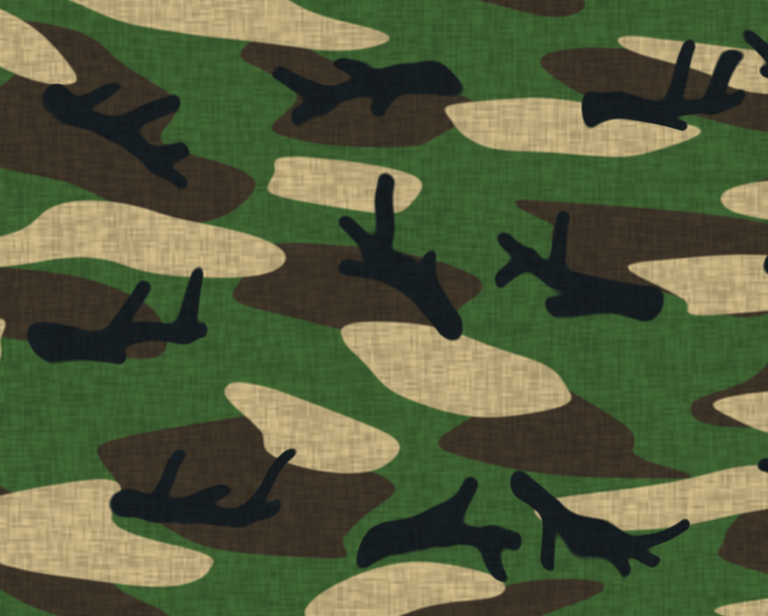
Give the GLSL for this pattern, as a WebGL 1 fragment shader.

```glsl
precision highp float;

uniform vec2 u_resolution;

float hash(vec2 p) {
  return fract(sin(dot(p, vec2(127.1, 311.7))) * 43758.5453);
}

float noise(vec2 p) {
  vec2 i = floor(p), f = fract(p);
  f = f * f * (3.0 - 2.0 * f);
  return mix(mix(hash(i), hash(i + vec2(1.0, 0.0)), f.x),
             mix(hash(i + vec2(0.0, 1.0)), hash(i + 1.0), f.x), f.y);
}

float smoothMin(float a, float b, float k) {
  float h = clamp(0.5 + 0.5 * (b - a) / k, 0.0, 1.0);
  return mix(b, a, h) - k * h * (1.0 - h);
}

// Capsule whose radius runs from ra to rb
float taperedLimb(vec2 p, vec2 a, vec2 b, float ra, float rb) {
  vec2 ab = b - a;
  float h = clamp(dot(p - a, ab) / dot(ab, ab), 0.0, 1.0);
  return length(p - a - ab * h) - mix(ra, rb, h);
}

// Two crossed waves, bent by broad drift and drawn out into sideways fingers
float patchField(vec2 p, vec2 waveA, vec2 waveB, float seed) {
  vec2 s = p + seed;
  p.y += 0.22 * p.x * p.y;
  p += 0.18 * (vec2(noise(s * vec2(2.0, 3.0)), noise(s * vec2(2.0, 3.0) + 40.0)) - 0.5);
  p.x += 0.32 * (noise(s * vec2(2.5, 14.0) + 9.0) - 0.5);
  p.y += 0.05 * (noise(s * vec2(5.0, 6.0) + 70.0) - 0.5);
  return sin(dot(p, waveA) + seed) + sin(dot(p, waveB) + seed * 1.7);
}

// Coverage of the field above a level, with an edge of constant width
float patchMask(vec2 p, vec2 waveA, vec2 waveB, float seed, float level) {
  vec2 e = vec2(0.001, 0.0);
  float f = patchField(p, waveA, waveB, seed);
  vec2 slope = vec2(patchField(p + e.xy, waveA, waveB, seed) - f,
                    patchField(p + e.yx, waveA, waveB, seed) - f) / e.x;
  return smoothstep(-0.003, 0.003, (f - level) / (length(slope) + 0.5));
}

// Bent branches with swept fingers, one in each jittered cell
float branchDistance(vec2 p) {
  vec2 cellSize = vec2(0.42, 0.33);
  p += 0.035 * (vec2(noise(p * 13.0), noise(p * 13.0 + 50.0)) - 0.5);
  vec2 home = floor(p / cellSize);
  float d = 1.0;
  for (int j = -1; j <= 1; j++) {
    for (int i = -1; i <= 1; i++) {
      vec2 id = home + vec2(float(i), float(j));
      vec2 jitter = vec2(hash(id + 3.1), hash(id + 8.7));
      vec2 q = p - (id + 0.2 + 0.6 * jitter) * cellSize;
      float angle = 1.3 * (hash(id + 15.3) - 0.6);
      float c = cos(angle), s = sin(angle);
      q = vec2(c * q.x + s * q.y, c * q.y - s * q.x);
      q.x *= hash(id + 21.9) < 0.5 ? -1.0 : 1.0;
      q.y += 5.0 * (hash(id + 27.4) - 0.5) * q.x * q.x;

      float branch = taperedLimb(q, vec2(-0.12, 0.0), vec2(0.12, 0.0), 0.025, 0.012);
      for (int k = 0; k < 3; k++) {
        vec2 key = id + float(k) * 5.3;
        vec2 root = vec2(-0.09 + 0.075 * float(k) + 0.03 * hash(key + 31.0), 0.0);
        float sweep = 0.45 + 0.8 * hash(key + 37.0);
        float side = hash(key + 43.0) < 0.3 ? -1.0 : 1.0;
        float reach = 0.06 + 0.05 * hash(key + 49.0);
        vec2 tip = root + reach * vec2(cos(sweep), side * sin(sweep));
        branch = smoothMin(branch, taperedLimb(q, root, tip, 0.017, 0.012), 0.014);
      }
      d = min(d, branch);
    }
  }
  return d;
}

void main() {
  vec2 p = gl_FragCoord.xy / u_resolution.y;

  // Dyed layers from the ground up
  vec3 green = vec3(0.23, 0.365, 0.185);
  vec3 brown = vec3(0.23, 0.195, 0.15);
  vec3 tan_ = vec3(0.735, 0.66, 0.48);
  vec3 black = vec3(0.085, 0.11, 0.12);
  vec3 color = mix(green, brown, patchMask(p, vec2(-4.0, 19.0), vec2(9.0, 15.0), 11.3, 0.36));
  color = mix(color, tan_, patchMask(p, vec2(5.0, 26.0), vec2(-7.0, 15.0), 3.7, 0.69));
  color = mix(color, black, smoothstep(0.003, -0.003, branchDistance(p)));

  // Fine woven threads in both directions
  float weave = noise(p * vec2(45.0, 220.0)) + noise(p * vec2(220.0, 45.0) + 90.0) - 1.0;
  color *= 1.0 + 0.16 * weave;

  gl_FragColor = vec4(color, 1.0);
}
```
